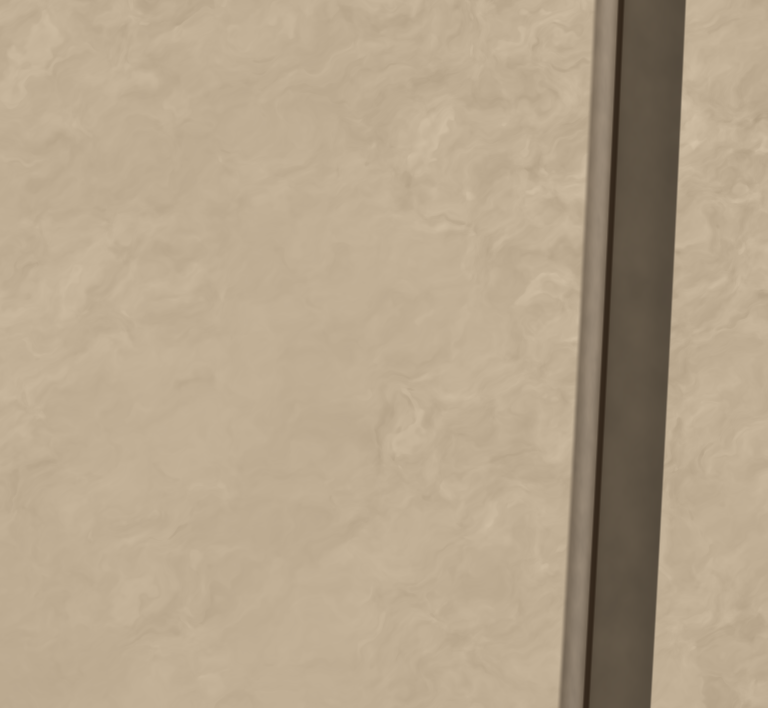
Reproduce this texture procedurally as a Shadertoy shader.

```glsl
const vec3 TILE_DARK = vec3(0.705, 0.634, 0.533);
const vec3 TILE_LIGHT = vec3(0.788, 0.718, 0.616);
const vec3 BEVEL_SHADE = vec3(0.480, 0.422, 0.352);
const vec3 BEVEL_LIGHT = vec3(0.590, 0.530, 0.458);
const vec3 STRIP = vec3(0.358, 0.315, 0.258);
const vec3 GROOVE = vec3(0.185, 0.137, 0.092);

// Horizontal edge positions at the bottom and top of the canvas
const vec2 BEVEL_EDGE = vec2(0.728, 0.775);
const vec2 GROOVE_EDGE = vec2(0.763, 0.809);
const vec2 STRIP_EDGE = vec2(0.847, 0.893);
const float EDGE_BOW = 0.006;
const float EDGE_SOFTNESS = 0.0018;
const float GROOVE_WIDTH = 0.0036;
const float GRAIN_ANGLE = 0.55;
const float GRAIN_STRETCH = 0.6;
const float CLOUD_STRENGTH = 0.42;
const float MOTTLE_STRENGTH = 0.75;
const float FINE_STRENGTH = 0.60;
const float FLECK_STRENGTH = 0.28;

float hash(vec2 p) {
    return fract(sin(dot(p, vec2(127.1, 311.7))) * 43758.5453);
}

float noise(vec2 p) {
    vec2 i = floor(p);
    vec2 f = fract(p);
    f = f * f * (3.0 - 2.0 * f);
    return mix(mix(hash(i), hash(i + vec2(1, 0)), f.x),
               mix(hash(i + vec2(0, 1)), hash(i + vec2(1, 1)), f.x), f.y);
}

float fbm(vec2 p) {
    float sum = 0.0;
    float amplitude = 0.5;
    for (int i = 0; i < 4; i++) {
        sum += amplitude * noise(p);
        p = mat2(1.6, 1.2, -1.2, 1.6) * p + 7.3;
        amplitude *= 0.5;
    }
    return sum / 0.9375;
}

float edgeAt(vec2 ends, float y) {
    return mix(ends.x, ends.y, y) + EDGE_BOW * y * (1.0 - y);
}

// Mottled stone with a slanted grain, rougher in patches
vec3 tileColor(vec2 uv, vec2 p) {
    float c = cos(GRAIN_ANGLE);
    float s = sin(GRAIN_ANGLE);
    vec2 grain = mat2(c, -s, s, c) * p * vec2(GRAIN_STRETCH, 1.0);
    vec2 warp = vec2(fbm(p * 14.0), fbm(p * 14.0 + 19.0)) - 0.5;
    float clouds = fbm(grain * 8.0 + warp) - 0.5;
    float mottle = fbm(grain * 34.0 + warp * 3.5) - 0.5;
    float fine = fbm(grain * 85.0 + warp * 5.0 + 31.0) - 0.5;
    float patches = mix(0.55, 1.35, smoothstep(0.3, 0.7, fbm(p * 5.0 + 43.0)));
    float roughness = patches * mix(0.75, 1.2, smoothstep(0.2, 1.0, uv.x))
                    * mix(0.8, 1.1, uv.y);

    // Sparse pits and bright chips
    float chips = noise(grain * 48.0 + warp * 6.0 + 5.0);
    float pits = noise(grain * 42.0 + warp * 6.0 + 61.0);
    float flecks = smoothstep(0.76, 0.98, chips) - smoothstep(0.76, 0.98, pits);

    float light = 0.50 + 0.10 * (uv.y - 0.5) + CLOUD_STRENGTH * clouds;
    light += roughness * (MOTTLE_STRENGTH * mottle + FINE_STRENGTH * fine
                        + FLECK_STRENGTH * flecks);
    return mix(TILE_DARK, TILE_LIGHT, light);
}

void mainImage(out vec4 fragColor, in vec2 fragCoord) {
    vec2 uv = fragCoord / iResolution.xy;
    vec2 p = fragCoord / iResolution.y;
    float soft = max(EDGE_SOFTNESS, 0.75 / iResolution.x);

    float bevelX = edgeAt(BEVEL_EDGE, uv.y);
    float grooveX = edgeAt(GROOVE_EDGE, uv.y);
    float stripX = edgeAt(STRIP_EDGE, uv.y);
    vec3 tile = tileColor(uv, p);
    vec3 color = tile;

    // Rounded bevel along the left tile
    float across = clamp((uv.x - bevelX) / (grooveX - bevelX), 0.0, 1.0);
    float crown = smoothstep(0.0, 0.5, across) * (1.0 - smoothstep(0.6, 1.0, across));
    vec3 bevel = mix(BEVEL_SHADE, BEVEL_LIGHT, crown);
    bevel *= mix(0.94, 1.03, uv.y) + 0.12 * (fbm(p * vec2(90.0, 35.0)) - 0.5);
    color = mix(color, bevel, smoothstep(-2.2 * soft, 2.2 * soft, uv.x - bevelX));

    // Recessed strip, shaded toward its right side
    float stripT = clamp((uv.x - grooveX) / (stripX - grooveX), 0.0, 1.0);
    vec3 strip = STRIP * (1.04 - 0.10 * smoothstep(0.5, 1.0, stripT));
    strip *= 1.0 + 0.12 * (fbm(p * vec2(30.0, 22.0)) - 0.5);
    color = mix(color, strip, smoothstep(-soft, soft, uv.x - grooveX));

    // Dark groove with a soft shadow on both sides
    float grooveDist = abs(uv.x - grooveX);
    float groove = 1.0 - smoothstep(GROOVE_WIDTH - soft, GROOVE_WIDTH + 1.5 * soft, grooveDist);
    float shadow = 0.35 * exp(-grooveDist / 0.005);
    color = mix(color, GROOVE, max(groove * 0.92, shadow));

    // Right tile
    color = mix(color, tile, smoothstep(-soft, soft, uv.x - stripX));
    fragColor = vec4(color, 1.0);
}
```
